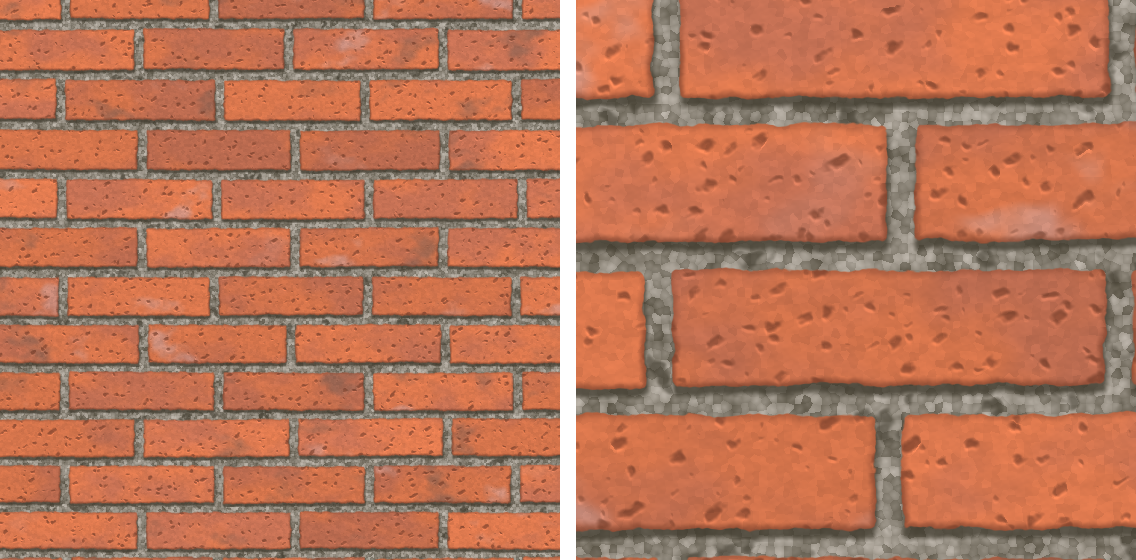
Left: the whole. Right: its middle third, enlarged.
A Shadertoy shader for this texture:

```glsl
const float PITCH = 0.270;              // brick length plus one joint
const float FIRST_JOINT = 0.116;        // joint position in odd courses
const float TOP_EDGE = 0.052;           // depth of the first full course
const vec2  COURSES = vec2(11.0, 0.695); // courses per unit depth, and their growth
const float JOINT = 0.0165;             // width of upright joints
const float BRICK_SHARE = 0.80;         // brick height within a course
const float JOINT_JITTER = 0.06;        // in brick lengths
const float BED_JITTER = 0.003;
const float TILT = 0.012;
const float CORNER = 0.003;
const float ROUGHNESS = 0.0013;
const vec2  SHADOW_OFFSET = vec2(-0.001, 0.005);

const vec3 ORANGE = vec3(0.86, 0.47, 0.305);
const vec3 DUSKY = vec3(0.76, 0.435, 0.325);
const vec3 BURNT = vec3(0.48, 0.25, 0.17);
const vec3 SOOT = vec3(0.50, 0.37, 0.32);
const vec3 BLOOM = vec3(0.80, 0.64, 0.62);
const vec3 MORTAR_DARK = vec3(0.37, 0.345, 0.29);
const vec3 MORTAR_PALE = vec3(0.75, 0.72, 0.68);
const vec3 SHADOW = vec3(0.25, 0.23, 0.18);

float hash(vec2 p) {
    return fract(sin(dot(p, vec2(127.1, 311.7))) * 43758.5);
}

// Layered sines, roughly -1 to 1
float waves(vec2 p) {
    float sum = 0.0, amp = 0.5;
    for (int i = 0; i < 5; i++) {
        p = mat2(1.36, 1.07, -1.07, 1.36) * p + 3.1;
        sum += amp * sin(p.x + 1.4 * sin(p.y));
        amp *= 0.62;
    }
    return sum;
}

// Cellular noise: distance to the nearest point, and that point's random value
vec2 cells(vec2 p) {
    vec2 base = floor(p), best = vec2(9.0, 0.0);
    for (int j = -1; j <= 1; j++)
    for (int i = -1; i <= 1; i++) {
        vec2 id = base + vec2(i, j);
        vec2 point = id + 0.15 + 0.7 * vec2(hash(id), hash(id + 57.3));
        float dist = length(p - point);
        if (dist < best.x) best = vec2(dist, hash(id + 19.7));
    }
    return best;
}

float box(vec2 p, vec2 halfSize) {
    vec2 q = abs(p) - halfSize + CORNER;
    return length(max(q, 0.0)) + min(max(q.x, q.y), 0.0) - CORNER;
}

float jointAt(float index, float course) {
    return index + JOINT_JITTER * (hash(vec2(index, course) + 4.0) - 0.5);
}

// Small holes with random size and presence
float pits(vec2 p) {
    vec2 c = cells(p * vec2(75.0, 95.0) + 0.35 * waves(p * 60.0));
    float size = 0.42 * smoothstep(0.45, 1.0, c.y);
    return size * (1.0 - smoothstep(0.3 * size, size + 0.02, c.x)) * 2.4;
}

float surface(vec2 p) {
    return 0.35 * waves(p * vec2(65.0, 90.0)) - 1.3 * pits(p);
}

vec3 brickColour(vec2 p, vec2 local, vec2 id, float edge) {
    float tone = hash(id + 31.0);
    vec2 shifted = p + 7.0 * vec2(hash(id), hash(id + 8.0));
    float broad = waves(shifted * vec2(9.0, 14.0));
    float patches = waves(shifted.yx * vec2(17.0, 11.0) + 5.0);
    vec3 colour = mix(ORANGE, DUSKY, smoothstep(-0.5, 0.7, broad + 1.1 * (tone - 0.55)));
    colour *= 0.95 + 0.10 * hash(id + 12.0);

    // Pale bloom and soot stains on some bricks
    colour = mix(colour, BLOOM, 0.6 * smoothstep(0.4, 1.05, patches) * smoothstep(0.35, 0.8, hash(id + 41.0)));
    colour = mix(colour, SOOT, 0.6 * smoothstep(0.4, 1.1, -patches) * smoothstep(0.3, 0.8, hash(id + 63.0)));

    // Relief lit from above, pits and fine grain
    float relief = surface(shifted) - surface(shifted + vec2(0.0005, 0.002));
    colour *= 1.0 + 0.14 * clamp(relief, -1.0, 1.0);
    colour = mix(colour, BURNT, 0.65 * min(pits(shifted), 1.0));
    colour *= 0.96 + 0.08 * cells(p * 210.0).y;

    // Worn dark rim, heavier along the bottom
    float rim = smoothstep(-0.005, 0.0, edge) * (local.y < 0.0 ? 0.65 : 0.35);
    return mix(colour, BURNT, rim);
}

vec3 mortarColour(vec2 p, float shade) {
    vec2 grain = cells(p * 190.0);
    float level = 0.5 + 0.6 * (grain.y - 0.5) + 0.22 * waves(p * 75.0) - 0.25 * (grain.x - 0.4);
    vec3 colour = mix(MORTAR_DARK, MORTAR_PALE, clamp(level, 0.0, 1.0));
    float crevice = smoothstep(0.55, 0.9, waves(p * 38.0 + 9.0));
    return mix(colour, SHADOW, max(0.75 * shade, 0.6 * crevice));
}

void mainImage(out vec4 fragColor, in vec2 fragCoord) {
    vec2 p = fragCoord / iResolution.y;
    float pixel = 1.0 / iResolution.y;

    // Course, then the brick between two uneven joints
    float depth = 1.0 - p.y - TOP_EDGE;
    float row = depth * (COURSES.x + COURSES.y * depth) + 0.5 * (1.0 - BRICK_SHARE);
    float course = floor(row);
    float rowHeight = 1.0 / (COURSES.x + 2.0 * COURSES.y * depth);
    float u = (p.x - FIRST_JOINT) / PITCH + 0.5 * (1.0 - mod(course, 2.0));
    float index = floor(u);
    if (u < jointAt(index, course)) index -= 1.0;
    else if (u > jointAt(index + 1.0, course)) index += 1.0;
    float left = jointAt(index, course), right = jointAt(index + 1.0, course);
    vec2 id = vec2(index, course);

    vec2 local = vec2((u - 0.5 * (left + right)) * PITCH, (0.5 - fract(row)) * rowHeight);
    local.y += BED_JITTER * (hash(id + 5.0) - 0.5) + TILT * (hash(id + 77.0) - 0.5) * local.x;
    vec2 halfSize = 0.5 * vec2((right - left) * PITCH - JOINT, rowHeight * BRICK_SHARE);

    float rough = ROUGHNESS * (waves(p * 90.0) + 0.6 * waves(p * 31.0));
    float edge = box(local, halfSize) + rough;
    float shade = smoothstep(0.003, -0.002, box(local + SHADOW_OFFSET, halfSize) + rough);

    vec3 colour = mix(mortarColour(p, shade), brickColour(p, local, id, edge),
                      smoothstep(pixel, -pixel, edge));
    fragColor = vec4(colour, 1.0);
}
```
